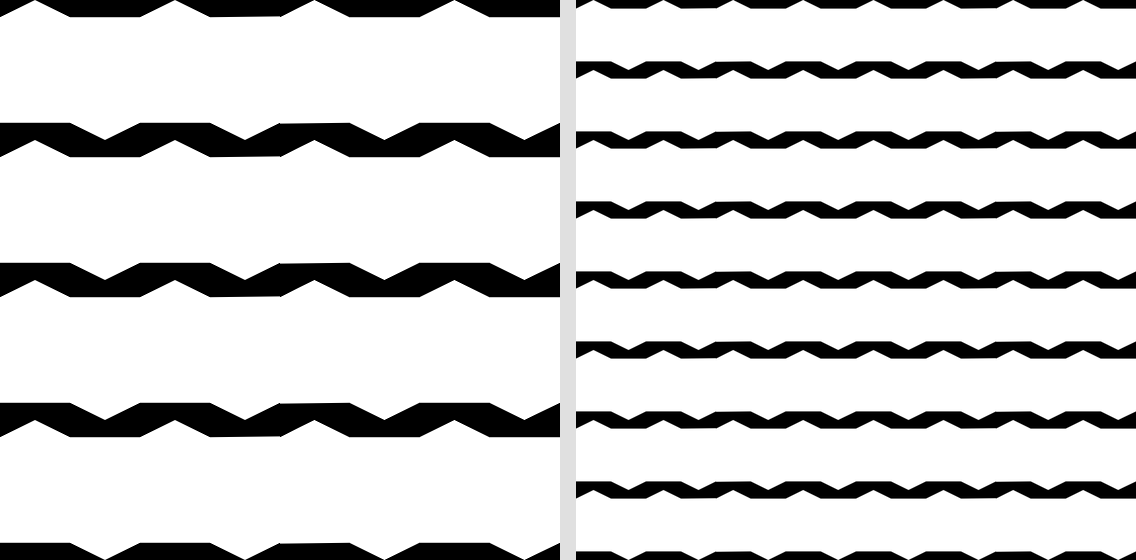
Left: one tile. Right: repeated 2 by 2.
Write a Shadertoy shader that draws this pattern.

```glsl
// Horizontal black bands on white, each notched by alternating triangles from
// below and above. Every band is the gap between two piecewise linear edges,
// with a slight hand-drawn slip and tilt around the middle of the canvas.

const float REPEATS     = 4.0;    // cells across and down
const float HALF_HEIGHT = 0.123;  // half the band thickness, in cells
const float NOTCH_HALF  = 0.25;   // half the width of a notch, in cells
const float LOWER_NOTCH = 0.25;   // centre of the notch cut from below
const float UPPER_NOTCH = 0.75;   // centre of the notch cut from above
const float SLIP        = 0.004;  // leftward drift of the right half, in cells
const float TILT        = 0.006;  // edge offset beside the middle, in cells
const float TILT_LENGTH = 0.5;    // run over which the offset fades, in cells
const vec3  INK   = vec3(0.0);
const vec3  PAPER = vec3(1.0);

// Depth of a triangular notch that reaches the band's centre line
float notchDepth(float u, float centre) {
    return HALF_HEIGHT * max(0.0, 1.0 - abs(u - centre) / NOTCH_HALF);
}

// Tilt that is strongest at the middle and fades out to its right
float tiltOffset(float fromMiddle) {
    return TILT * step(0.0, fromMiddle) * max(0.0, 1.0 - fromMiddle / TILT_LENGTH);
}

void mainImage(out vec4 fragColor, in vec2 fragCoord) {
    vec2 cell = REPEATS * fragCoord / iResolution.xy;
    float pixel = REPEATS / iResolution.y;
    float middle = 0.5 * REPEATS;

    // Drift of the right half, returning to zero at the wrapping edge
    float drift = smoothstep(middle, middle + 0.15, cell.x)
                * (1.0 - smoothstep(REPEATS - 0.2, REPEATS, cell.x));
    float u = fract(cell.x + SLIP * drift);
    float v = fract(cell.y + 0.5) - 0.5;

    // Upper and lower edges of the band
    float fromMiddle = cell.x - middle;
    float upper =  HALF_HEIGHT - notchDepth(u, UPPER_NOTCH) - tiltOffset(fromMiddle);
    float lower = -HALF_HEIGHT + notchDepth(u, LOWER_NOTCH) + tiltOffset(-fromMiddle);

    // Smoothed coverage between both edges
    float inside = min(upper - v, v - lower);
    float coverage = clamp(inside / pixel + 0.5, 0.0, 1.0);
    fragColor = vec4(mix(PAPER, INK, coverage), 1.0);
}
```
